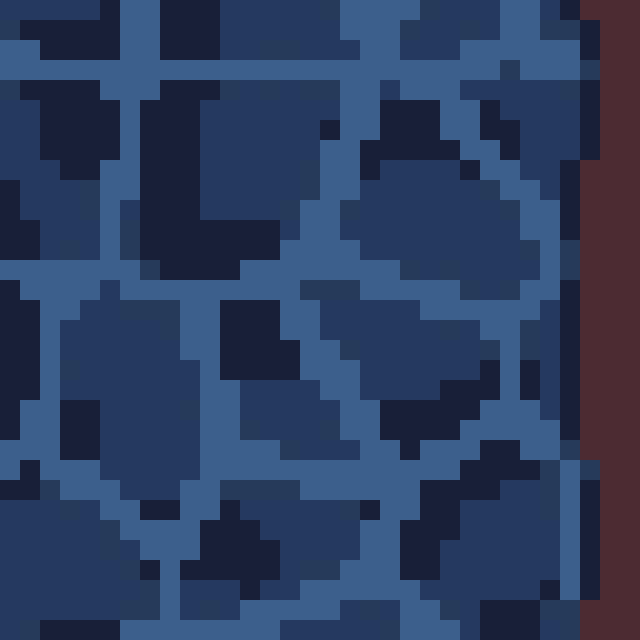
This texture is drawn by a WebGL 1 fragment shader. Its source:

```glsl
precision highp float;
// Blocky blue stones split by lighter veins, with dark hollows and a red strip
// along the right. A 32 x 32 grid of blocks samples Voronoi borders for the
// veins and value noise for the hollows.

uniform vec2 u_resolution;

const float BLOCKS = 32.0;
const float STONE = 9.0; // mean stone size in blocks

vec2 hash2(vec2 p) {
  vec3 q = fract(p.xyx * vec3(0.1031, 0.1030, 0.0973));
  q += dot(q, q.yzx + 33.33);
  return fract((q.xx + q.yz) * q.zy);
}

float valueNoise(vec2 p) {
  vec2 cell = floor(p);
  vec2 f = fract(p);
  f = f * f * (3.0 - 2.0 * f);
  float low = mix(hash2(cell).x, hash2(cell + vec2(1.0, 0.0)).x, f.x);
  float high = mix(hash2(cell + vec2(0.0, 1.0)).x, hash2(cell + 1.0).x, f.x);
  return mix(low, high, f.y);
}

vec2 stoneCentre(vec2 cell) {
  return cell + 0.06 + 0.88 * hash2(cell + 17.0);
}

// Distance to the nearest Voronoi border, in stone units
float borderDistance(vec2 p) {
  vec2 home = floor(p);
  vec2 nearest = vec2(8.0);
  vec2 nearestCell = home;
  for (int y = -1; y <= 1; y++) {
    for (int x = -1; x <= 1; x++) {
      vec2 cell = home + vec2(float(x), float(y));
      vec2 offset = stoneCentre(cell) - p;
      if (dot(offset, offset) < dot(nearest, nearest)) {
        nearest = offset;
        nearestCell = cell;
      }
    }
  }
  float border = 8.0;
  for (int y = -2; y <= 2; y++) {
    for (int x = -2; x <= 2; x++) {
      vec2 offset = stoneCentre(nearestCell + vec2(float(x), float(y))) - p;
      vec2 across = offset - nearest;
      if (dot(across, across) > 0.0001) {
        border = min(border, dot(0.5 * (offset + nearest), normalize(across)));
      }
    }
  }
  return border;
}

vec3 blockColour(vec2 block) {
  vec3 stone = vec3(0.145, 0.222, 0.375);
  vec3 rim = vec3(0.150, 0.226, 0.352);
  vec3 vein = vec3(0.236, 0.373, 0.548);
  vec3 hollow = vec3(0.094, 0.122, 0.220);
  vec3 strip = vec3(0.300, 0.170, 0.198);

  // Red strip with a stepped left side
  float stripStart = 29.0 + step(mod(30.0 - block.y, 22.0), 6.5);
  if (block.x >= stripStart) return strip;

  vec2 centre = block + 0.5;
  float border = STONE * borderDistance(centre / STONE + 3.0);
  float halfWidth = 0.62 + 0.36 * valueNoise(centre / 6.0 + 40.0);
  bool onVein = border < halfWidth;

  // Dark seam beside the strip, broken where a vein meets it
  if (block.x >= stripStart - 1.0) return onVein ? rim : hollow;
  if (onVein) return vein;

  // Hollows gather close to the veins
  float depth = valueNoise(centre / vec2(4.2, 5.0) + 71.0) - 0.05 * (border - 2.0);
  if (depth > 0.63 && block.x < stripStart - 2.0) return hollow;

  bool onRim = border < 1.7 && hash2(block + 5.0).x < 0.5;
  return onRim ? rim : stone;
}

void main() {
  // Four samples per pixel smooth the block edges at any canvas size
  vec3 colour = vec3(0.0);
  for (int y = 0; y < 2; y++) {
    for (int x = 0; x < 2; x++) {
      vec2 jitter = 0.5 * vec2(float(x), float(y)) - 0.25;
      vec2 uv = (gl_FragCoord.xy + jitter) / u_resolution;
      colour += 0.25 * blockColour(floor(uv * BLOCKS));
    }
  }
  gl_FragColor = vec4(colour, 1.0);
}
```
